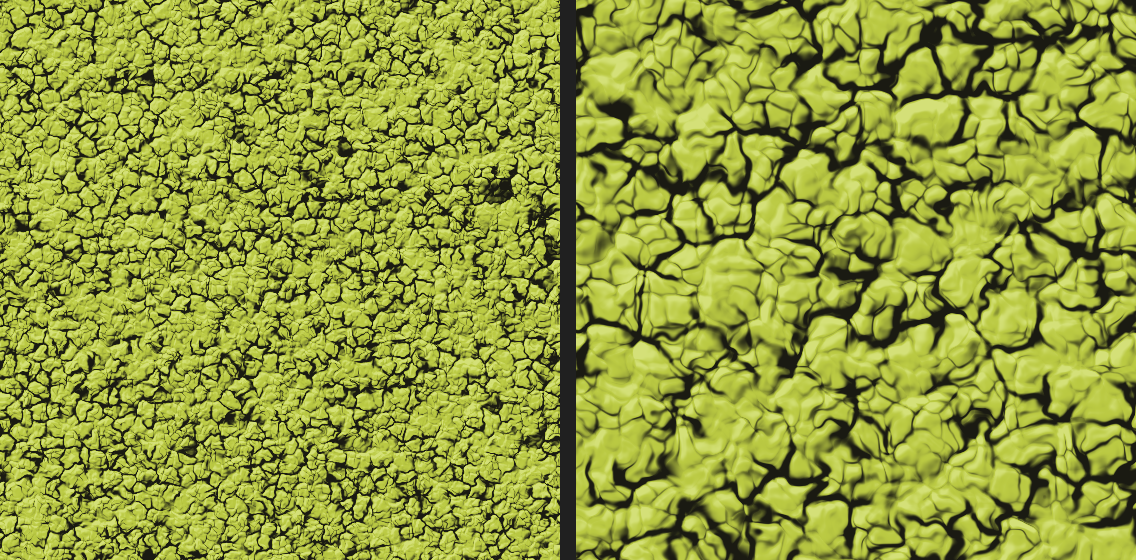
Left, the full canvas; right, a detail of the centre.
A WebGL 2 fragment shader for this texture:

```glsl
#version 300 es
precision highp float;

uniform vec2 u_resolution;
out vec4 fragColor;

vec2 hash2(vec2 p) {
    vec3 q = fract(vec3(p.xyx) * vec3(0.1031, 0.1030, 0.0973));
    q += dot(q, q.yzx + 33.33);
    return fract((q.xx + q.yz) * q.zy);
}

float noise(vec2 p) {
    vec2 i = floor(p), f = fract(p);
    f = f * f * (3.0 - 2.0 * f);
    return mix(mix(hash2(i).x, hash2(i + vec2(1, 0)).x, f.x),
               mix(hash2(i + vec2(0, 1)).x, hash2(i + vec2(1, 1)).x, f.x), f.y);
}

vec2 noise2(vec2 p) {
    return vec2(noise(p), noise(p + vec2(71.3, 37.9))) - 0.5;
}

// Distances to the nearest and second nearest lump centre
vec2 cells(vec2 p) {
    vec2 i = floor(p), f = fract(p);
    float near = 8.0, next = 8.0;
    for (int y = -1; y <= 1; y++) {
        for (int x = -1; x <= 1; x++) {
            vec2 g = vec2(x, y);
            float d = length(g + hash2(i + g) - f);
            next = min(next, max(near, d));
            near = min(near, d);
        }
    }
    return vec2(near, next);
}

// x: height, y: large crevices, z: small crevices
vec3 relief(vec2 p) {
    p += 0.012 * noise2(p * 55.0) + 0.006 * noise2(p * 140.0 + 9.0);
    vec2 lump = cells(p * 36.0);
    vec2 bud = cells(p * 84.0 + 17.0);
    float height = -lump.x * lump.x - 0.45 * bud.x * bud.x
                 + 0.16 * noise(p * 170.0) + 0.07 * noise(p * 330.0);
    return vec3(height,
                1.0 - smoothstep(0.0, 0.24, lump.y - lump.x),
                1.0 - smoothstep(0.0, 0.28, bud.y - bud.x));
}

void main() {
    vec2 p = gl_FragCoord.xy / u_resolution;

    // Light falls from the upper left
    vec3 ground = relief(p);
    float slope = ground.x - relief(p + 0.0034 * vec2(-0.5, 0.86)).x;

    // Crevices deepen and fade irregularly
    float depth = smoothstep(0.15, 0.75, noise(p * 42.0 + 5.0));
    float fineDepth = smoothstep(0.2, 0.8, noise(p * 60.0 + 31.0));
    float tone = 0.77 + 1.25 * slope
               - 0.75 * depth * ground.y
               - 0.34 * fineDepth * ground.z
               + 0.10 * (noise(p * 14.0) - 0.5)
               + 0.08 * (noise(p * 260.0) - 0.5);

    // Dark olive through lime to pale highlights
    vec3 color = mix(vec3(0.10, 0.10, 0.07), vec3(0.73, 0.79, 0.26),
                     smoothstep(0.0, 1.0, clamp((tone - 0.06) / 0.70, 0.0, 1.0)));
    color = mix(color, vec3(0.83, 0.88, 0.47), smoothstep(0.74, 1.02, tone));
    fragColor = vec4(color, 1.0);
}
```
